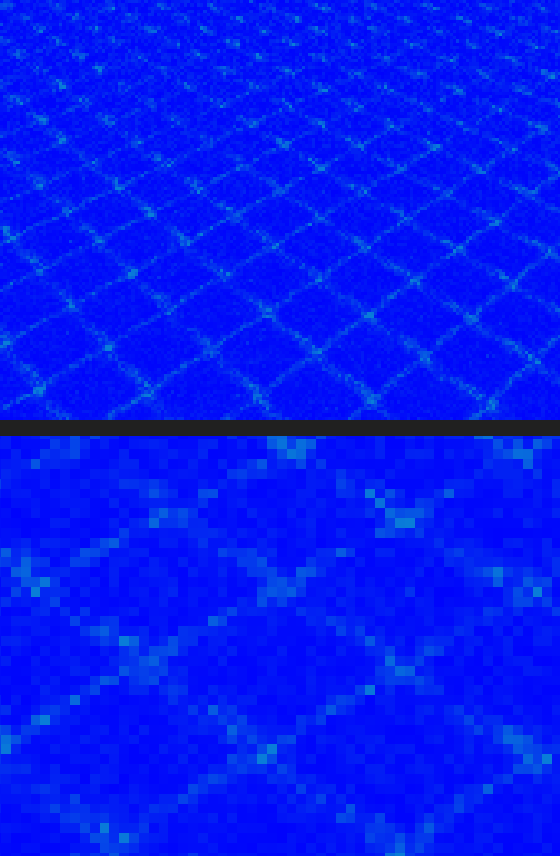
Top, the full canvas; bottom, a detail of the centre.
Reproduce this pattern procedurally as a Shadertoy shader.

```glsl
const float TAU = 6.2831853;
const float BLOCKS_DOWN = 128.0;
const vec3 DEEP_BLUE = vec3(0.0, 0.01, 0.99);
const vec3 PALE_BLUE = vec3(0.03, 0.41, 0.87);

float hash(vec2 p) {
    return fract(sin(dot(p, vec2(127.1, 311.7))) * 43758.5453);
}

float valueNoise(vec2 p) {
    vec2 cell = floor(p);
    vec2 f = fract(p);
    f = f * f * (3.0 - 2.0 * f);
    float low = mix(hash(cell), hash(cell + vec2(1.0, 0.0)), f.x);
    float high = mix(hash(cell + vec2(0.0, 1.0)), hash(cell + 1.0), f.x);
    return mix(low, high, f.y);
}

// Maps the canvas to the tilted lattice; z is the relative depth.
vec3 toLattice(vec2 p) {
    mat3 plane = mat3(0.1701, 0.1041, 0.055,
                     -0.0752, 0.1142, 0.064,
                      0.5052, 0.1632, 1.0);
    vec3 h = inverse(plane) * vec3(p, 1.0);
    return vec3(h.xy / h.z, 1.0 / h.z);
}

float softLine(float x, float halfWidth) {
    float d = (x - round(x)) / halfWidth;
    return exp(-d * d);
}

// Broad falling strokes, strongest just above each crossing.
float fallingStroke(vec2 uv, float depth) {
    float along = 0.5 + 0.5 * cos(TAU * (uv.y - 0.2));
    float far = smoothstep(1.0, 1.8, depth);
    float strength = mix(0.4 + 0.6 * along, along, far);
    float wear = 0.8 + 0.4 * hash(vec2(round(uv.x), floor(uv.y)));
    float bend = 0.035 * sin(TAU * uv.y);
    return softLine(uv.x - bend, mix(0.085, 0.13, far)) * strength * wear;
}

// Thin rising lines, bowed upward and fainter in the distance.
float risingLine(vec2 uv, float depth) {
    float bow = 0.05 * abs(sin(0.5 * TAU * uv.x));
    float wear = 0.8 + 0.4 * hash(vec2(floor(uv.x), round(uv.y)) + 31.0);
    float far = smoothstep(1.1, 1.9, depth);
    return softLine(uv.y - bow, mix(0.05, 0.075, far)) * wear * (1.0 - 0.75 * far);
}

float crossing(vec2 uv) {
    return softLine(uv.x, 0.07) * softLine(uv.y, 0.07);
}

void mainImage(out vec4 fragColor, in vec2 fragCoord) {
    // Square blocks, each shaded from its centre
    vec2 block = floor(fragCoord / iResolution.y * BLOCKS_DOWN);
    vec3 lattice = toLattice((block + 0.5) / BLOCKS_DOWN);
    vec2 uv = lattice.xy;
    float far = smoothstep(1.0, 1.8, lattice.z);

    // Lattice light
    float light = 0.58 * fallingStroke(uv, lattice.z)
                + 0.44 * risingLine(uv, lattice.z)
                + 0.12 * crossing(uv);

    // Grain, faint mottling and rare bright specks
    float grain = hash(block);
    float speck = smoothstep(0.97, 1.0, hash(block + 57.0));
    light *= 0.4 + 1.2 * grain;
    light += mix(0.2, 0.34, far) * grain * grain;
    light += 0.07 * valueNoise(uv * 6.0);
    light += speck * (0.25 + 0.5 * light);

    fragColor = vec4(mix(DEEP_BLUE, PALE_BLUE, clamp(light, 0.0, 1.2)), 1.0);
}
```
